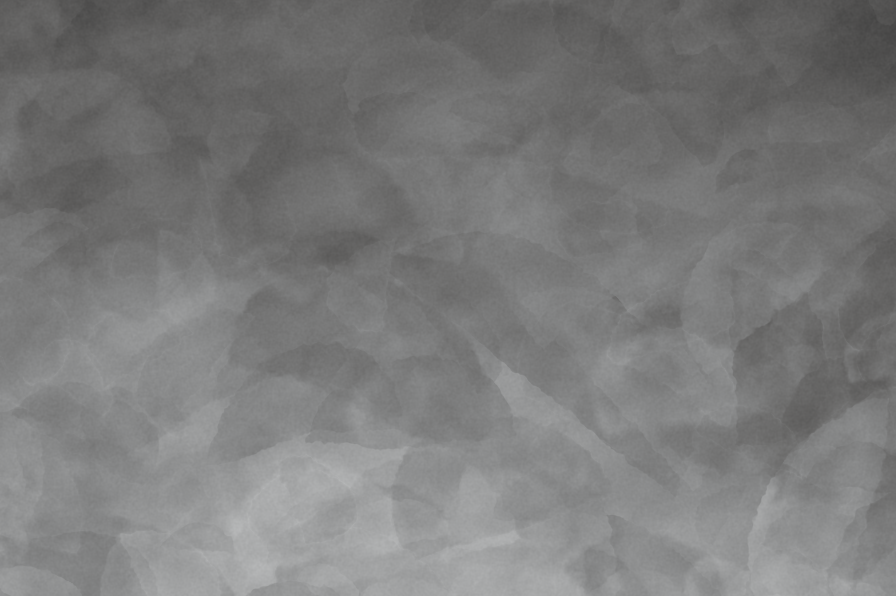
Give the GLSL for this texture, as a Shadertoy shader.

```glsl
vec2 hash2(vec2 p) {
    vec3 h = fract(p.xyx * vec3(0.1031, 0.1030, 0.0973));
    h += dot(h, h.yzx + 33.33);
    return fract((h.xx + h.yz) * h.zy);
}

float gradientNoise(vec2 p) {
    vec2 cell = floor(p);
    vec2 f = p - cell;
    vec2 w = f * f * f * (f * (f * 6.0 - 15.0) + 10.0);
    vec4 corner;
    for (int i = 0; i < 4; i++) {
        vec2 o = vec2(i & 1, i >> 1);
        vec2 slope = hash2(cell + o + 100.0) * 2.0 - 1.0;
        corner[i] = dot(slope, f - o);
    }
    return mix(mix(corner.x, corner.y, w.x), mix(corner.z, corner.w, w.x), w.y);
}

float fbm(vec2 p, int octaves) {
    float sum = 0.0, amplitude = 1.0;
    for (int i = 0; i < octaves; i++) {
        sum += amplitude * gradientNoise(p);
        p = mat2(1.6, 1.2, -1.2, 1.6) * p + 7.3;
        amplitude *= 0.55;
    }
    return sum;
}

mat2 rotation(float angle) {
    float c = cos(angle), s = sin(angle);
    return mat2(c, -s, s, c);
}

// Fan left by a trowel: curved front edge, slanted straight cut at the back
float fanDistance(vec2 q, float radius, float cut, float slant) {
    float arc = length(q * vec2(1.0, 1.3)) - radius;
    float back = dot(q, vec2(sin(slant), -cos(slant))) - cut * radius;
    return max(arc, back);
}

// Lays one grid of overlapping fans over the tone below
float trowelLayer(float tone, vec2 p, float scale, float seed, float opacity) {
    vec2 g = p * scale + seed * 3.7;
    vec2 home = floor(g);
    for (int y = -1; y <= 1; y++)
    for (int x = -1; x <= 1; x++) {
        vec2 cell = home + vec2(x, y);
        vec2 place = hash2(cell + seed * 17.0 + 50.0);
        vec2 shape = hash2(cell + seed * 29.0 + 90.0);
        vec2 look = hash2(cell + seed * 41.0 + 130.0);

        vec2 q = rotation((shape.x - 0.5) * 1.9) * (g - cell - place);
        float radius = mix(0.45, 0.92, shape.y);
        float cut = mix(-0.1, 0.45, look.y);
        float d = fanDistance(q, radius, cut, (place.y - 0.5) * 1.8);
        float blur = scale * mix(0.0018, 0.022, look.y * look.y * look.y);
        float cover = 1.0 - smoothstep(-blur, blur, d);
        float fade = mix(0.25, 1.0, smoothstep(-0.7 * radius, 0.0, d));
        float thickness = 0.8 + 1.1 * fbm(g * 2.5 + place * 20.0, 2);

        float fanTone = look.x * 2.0 - 1.0;
        float weight = cover * fade * opacity * clamp(thickness, 0.1, 1.0);
        tone = mix(tone, fanTone, weight);

        // Thin ridge of plaster on the crisp edges
        float ridge = exp(-abs(d) / (0.0025 * scale));
        tone += 0.2 * ridge * smoothstep(0.5, 0.9, place.x) * thickness;
    }
    return tone;
}

// Light falls off upward and toward both sides
float wallLight(vec2 uv) {
    float side = 2.0 * (uv.x - 0.48);
    return mix(0.642, 0.365, uv.y) - 0.06 * side * side * (1.1 - 0.4 * uv.y);
}

void mainImage(out vec4 fragColor, in vec2 fragCoord) {
    vec2 uv = fragCoord / iResolution.xy;
    vec2 p = fragCoord / iResolution.y;

    // Hand-drawn bends and slightly ragged edges
    vec2 bend = vec2(fbm(p * 3.0, 2), fbm(p * 3.0 + 40.0, 2));
    vec2 ragged = vec2(fbm(p * 38.0, 3), fbm(p * 38.0 + 60.0, 3));
    vec2 wall = p + 0.035 * bend + 0.009 * ragged;

    // Broad strokes first, small ones on top
    float tone = 1.2 * fbm(p * vec2(1.8, 2.6), 4);
    tone = trowelLayer(tone, wall, 2.3, 1.0, 0.60);
    tone = trowelLayer(tone, wall, 3.2, 2.0, 0.55);
    tone = trowelLayer(tone, wall, 4.6, 3.0, 0.48);
    tone = trowelLayer(tone, wall, 8.0, 4.0, 0.28);

    // Cloudy smears, worn mottling and fine grain
    float smear = fbm(rotation(0.45) * wall * vec2(3.5, 9.0), 5);
    float mottle = fbm(p * 26.0, 4);
    float worn = smoothstep(-0.2, 0.4, fbm(p * 4.0 + 20.0, 2));
    float grain = gradientNoise(p * 150.0) + 0.7 * gradientNoise(p * 243.0 + 9.0);

    float contrast = mix(0.155, 0.085, smoothstep(0.3, 1.0, uv.y));
    float grey = wallLight(uv) + contrast * tone + 0.045 * smear;
    grey += mix(0.012, 0.04, worn) * mottle + 0.026 * grain;

    vec3 warmShade = vec3(1.008, 1.0, 0.992);
    vec3 coolLight = vec3(0.994, 1.001, 1.004);
    vec3 tint = mix(warmShade, coolLight, smoothstep(0.35, 0.55, grey));
    fragColor = vec4(clamp(grey, 0.0, 1.0) * tint, 1.0);
}
```
